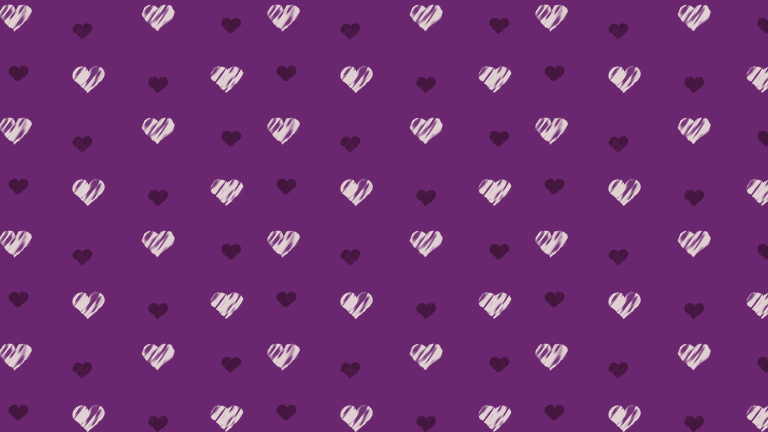
A WebGL 1 fragment shader for this pattern:

```glsl
precision highp float;
// Scribbled hearts on plum: a tile holding four large cream hearts and four
// small dark ones is wrapped across the canvas. Each heart is a distance
// function filled with slanted strokes made from stretched value noise.
uniform vec2 u_resolution;

const vec2 TILE = vec2(0.6204, 0.2616); // in canvas heights
const float LARGE = 0.0361;             // half widths of the hearts
const float SMALL = 0.0222;
const vec3 PLUM = vec3(0.42, 0.148, 0.438);
const vec3 CREAM = vec3(0.88, 0.815, 0.82);
const vec3 DARK = vec3(0.26, 0.085, 0.24);

float hash(vec2 p) {
  vec3 q = fract(p.xyx * 0.1031);
  q += dot(q, q.yzx + 33.33);
  return fract((q.x + q.y) * q.z);
}

float noise(vec2 p) {
  vec2 cell = floor(p);
  vec2 f = fract(p);
  f = f * f * (3.0 - 2.0 * f);
  float low = mix(hash(cell), hash(cell + vec2(1.0, 0.0)), f.x);
  float high = mix(hash(cell + vec2(0.0, 1.0)), hash(cell + 1.0), f.x);
  return mix(low, high, f.y);
}

// Heart of half width 1: two round lobes joined to a tip by tangent lines
float heartDistance(vec2 p) {
  const vec2 lobe = vec2(0.48, 0.0);
  const vec2 tip = vec2(0.0, -1.16);
  const vec2 normal = vec2(0.669, -0.743);
  const vec2 tangent = vec2(0.743, 0.669);
  p.y -= 0.31;
  p.x = abs(p.x - 0.06 * p.y);
  float side = dot(p - tip, normal);
  float wedge = max(max(side, dot(p - lobe, tangent)), p.y);
  return min(length(p - lobe) - 0.54, wedge);
}

// Slanted pen strokes, 0 in the gaps and 1 where the ink is solid
float strokes(vec2 p, float seed) {
  vec2 along = vec2(0.6, 0.8);
  vec2 q = vec2(dot(p, vec2(along.y, -along.x)), dot(p, along));
  q.x += 0.06 * q.y * q.y;
  float n = noise(q * vec2(8.5, 1.5) + 20.0 + seed * 17.0);
  return smoothstep(0.1, 0.6, n);
}

// Offset from the nearest copy of a centre given as a fraction of the tile
vec2 wrappedOffset(vec2 p, vec2 center) {
  vec2 d = p / TILE - center;
  return (d - floor(d + 0.5)) * TILE;
}

vec3 paintHeart(vec3 base, vec3 ink, vec2 offset, float radius,
                float solidity, float seed) {
  vec2 p = vec2(offset.x, -offset.y) / radius;
  float edge = 0.75 / (u_resolution.y * radius);
  float rough = 0.09 * (noise(p * 5.0 + 40.0 + seed * 9.0) - 0.5);
  float d = heartDistance(p) + rough;
  float mask = 1.0 - smoothstep(-edge, edge, d);
  return mix(base, ink, mask * mix(strokes(p, seed), 1.0, solidity));
}

void main() {
  // Canvas heights, measured down from the top edge
  vec2 p = vec2(gl_FragCoord.x, u_resolution.y - gl_FragCoord.y) / u_resolution.y;
  vec4 largeX = vec4(0.058, 0.330, 0.590, 0.847);
  vec4 smallX = vec4(0.069, 0.308, 0.591, 0.862);
  vec4 smallY = vec4(0.655, 0.279, 0.752, 0.230);

  vec3 color = PLUM;
  for (int i = 0; i < 4; i++) {
    float column = float(i);
    vec2 large = vec2(largeX[i], 0.159 + 0.544 * mod(column, 2.0));
    vec2 small = vec2(smallX[i], smallY[i]);
    color = paintHeart(color, CREAM, wrappedOffset(p, large), LARGE, 0.08, column);
    color = paintHeart(color, DARK, wrappedOffset(p, small), SMALL, 0.75, column + 4.0);
  }
  gl_FragColor = vec4(color, 1.0);
}
```
